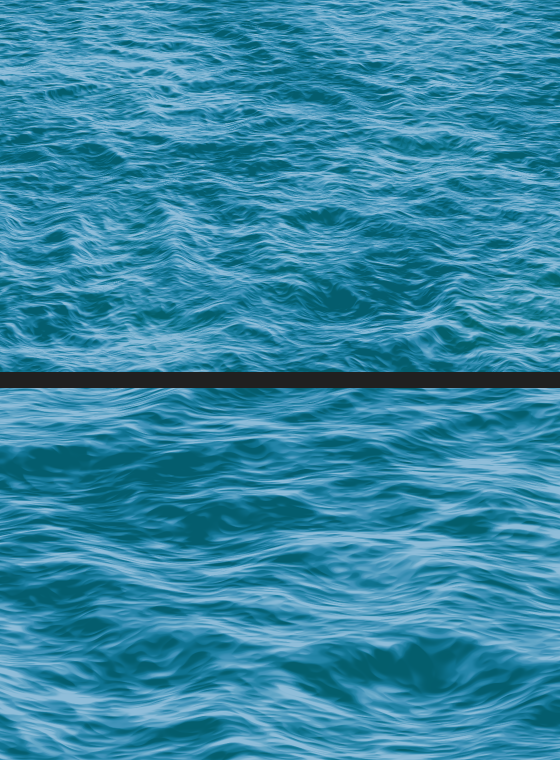
Top: the whole. Bottom: its middle third, enlarged.
This texture is drawn by a WebGL 1 fragment shader. Its source:

```glsl
precision highp float;

uniform vec2 u_resolution;

const int OCTAVES = 6;

vec2 hash2(vec2 cell) {
  vec3 p = fract(cell.xyx * vec3(0.1031, 0.1030, 0.0973));
  p += dot(p, p.yzx + 33.33);
  return fract((p.xx + p.yz) * p.zy);
}

float cornerSlope(vec2 cell, vec2 offset) {
  return dot(normalize(hash2(cell) - 0.4999), offset);
}

float gradientNoise(vec2 p) {
  vec2 i = floor(p);
  vec2 f = p - i;
  vec2 u = f * f * f * (f * (f * 6.0 - 15.0) + 10.0);
  vec2 e = vec2(1.0, 0.0);
  return mix(mix(cornerSlope(i, f), cornerSlope(i + e, f - e), u.x),
             mix(cornerSlope(i + e.yx, f - e.yx), cornerSlope(i + e.xx, f - e.xx), u.x), u.y);
}

// Depth below a crest: zero on the sharp crest line, rising to both sides
float troughDepth(vec2 p) {
  float n = gradientNoise(p);
  return sqrt(n * n + 0.002);
}

vec2 tilt(vec2 p, float slope) {
  vec2 axis = normalize(vec2(1.0, slope));
  return vec2(axis.x * p.x - axis.y * p.y, axis.y * p.x + axis.x * p.y);
}

// Thin bright lines, balanced around zero
float filaments(vec2 p, float sharpness) {
  float n = gradientNoise(p);
  return exp(-n * n * sharpness) - 0.31;
}

// Hides ripples too small for the pixel grid
float detailFade(float frequency, float pixelsPerCell) {
  return smoothstep(0.6, 2.2, pixelsPerCell / frequency);
}

// Light faces lean away from the viewer, dark faces lean towards the viewer
float waveLight(vec2 water, float pixelsPerCell) {
  const float STEP = 0.07;
  float light = 0.0;
  float frequency = 0.85;
  float weight = 0.62;
  float side = 1.0;
  vec2 p = water;
  vec2 swell = water;
  for (int i = 0; i < OCTAVES; i++) {
    float octave = float(i);
    vec2 stretched = p * frequency * vec2(1.0 / (1.0 + 0.16 * octave), 1.0);
    vec2 q = tilt(stretched, 0.14 + 0.24 * side) + octave * vec2(17.3, 9.1);
    float depth = troughDepth(q);
    float rise = (troughDepth(q + vec2(0.0, STEP)) - depth) / STEP;
    light += weight * rise * detailFade(frequency, pixelsPerCell);
    p.y += (i < 2 ? 0.5 : 0.2) * depth / frequency;
    if (i == 2) swell = p;
    weight *= 0.93;
    frequency *= 1.9;
    side = -side;
  }
  // Streaks follow the swell and gather in patches
  float patches = 0.8 + 1.3 * gradientNoise(water * vec2(0.8, 0.7) + 41.0);
  vec2 broad = tilt(swell * vec2(1.3, 3.6), 0.22);
  vec2 fine = tilt(swell * vec2(2.6, 7.2), 0.3);
  float streaks = 0.6 * filaments(broad + 5.0, 85.0)
                + 0.85 * filaments(fine + 23.0, 85.0) * detailFade(7.2, pixelsPerCell);
  return light + streaks * patches;
}

vec3 seaColor(float tone) {
  vec3 deepTeal = vec3(0.015, 0.365, 0.43);
  vec3 teal = vec3(0.06, 0.45, 0.57);
  vec3 seaBlue = vec3(0.14, 0.52, 0.66);
  vec3 midBlue = vec3(0.26, 0.58, 0.73);
  vec3 paleBlue = vec3(0.38, 0.65, 0.78);
  vec3 skyGlint = vec3(0.56, 0.74, 0.85);
  vec3 c = mix(deepTeal, teal, smoothstep(0.04, 0.22, tone));
  c = mix(c, seaBlue, smoothstep(0.22, 0.44, tone));
  c = mix(c, midBlue, smoothstep(0.44, 0.65, tone));
  c = mix(c, paleBlue, smoothstep(0.65, 0.83, tone));
  return mix(c, skyGlint, smoothstep(0.83, 0.97, tone));
}

vec3 sea(vec2 uv, float aspect) {
  // The water plane recedes towards the top
  float distance = 1.0 / (1.7 - uv.y);
  vec2 water = vec2((uv.x - 0.5 * aspect) * 5.0, 14.0) * distance;
  float pixelsPerCell = u_resolution.y / (14.0 * distance * distance);

  float regions = gradientNoise(uv * vec2(2.2, 3.1) + 7.0);
  float shoals = gradientNoise(water * vec2(0.45, 0.6) + 63.0);
  float light = waveLight(water, pixelsPerCell);
  light += 0.95 * regions + 0.8 * shoals + 0.4 * (uv.y - 0.5);
  float tone = 1.0 / (1.0 + exp(-2.1 * light));

  // Green shows through the near, shaded water
  float green = (1.0 - tone) * (1.0 - uv.y) * smoothstep(-0.1, 0.4, regions);
  return seaColor(tone) + green * vec3(0.0, 0.02, -0.03);
}

void main() {
  float aspect = u_resolution.x / u_resolution.y;
  vec3 color = vec3(0.0);
  // Four samples per pixel
  for (int i = 0; i < 4; i++) {
    vec2 offset = vec2(mod(float(i), 2.0), floor(float(i) * 0.5)) * 0.5 - 0.25;
    color += sea((gl_FragCoord.xy + offset) / u_resolution.y, aspect);
  }
  gl_FragColor = vec4(color * 0.25, 1.0);
}
```
